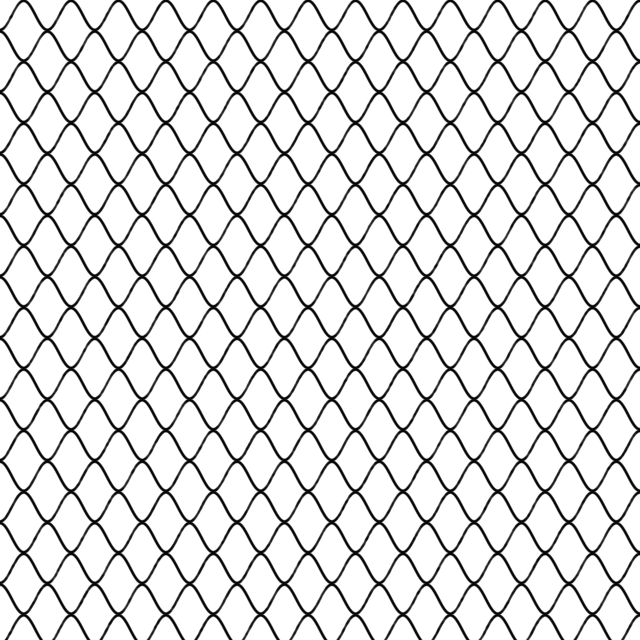
This pattern is drawn by a Shadertoy shader. Its source:

```glsl
// Wire mesh of stacked sine waves that touch crest to trough, black on white.

const float PI = 3.14159;
const float COLUMNS = 13.5;         // wave periods across the canvas
const float ROWS = 20.83;           // waves down the canvas
const float NODE_GAP = 0.0026;      // distance between touching centre lines
const float HALF_WIDTH = 0.0021;    // half of the wire thickness
const float SOFTNESS = 0.0014;      // half of the edge ramp
const float WEAR_SCALE = 190.0;     // grains per canvas width
const float WEAR_THINNING = 0.0005; // most width lost on rising strands
const float WEAR_FADE = 0.16;       // most ink lost on rising strands
const vec3 PAPER = vec3(1.0);
const vec3 INK = vec3(0.025);

float hash(vec2 p) {
    vec3 q = fract(vec3(p.xyx) * 0.1031);
    q += dot(q, q.yzx + 33.33);
    return fract((q.x + q.y) * q.z);
}

float valueNoise(vec2 p) {
    vec2 cell = floor(p);
    vec2 f = fract(p);
    f = f * f * (3.0 - 2.0 * f);
    float low = mix(hash(cell), hash(cell + vec2(1.0, 0.0)), f.x);
    float high = mix(hash(cell + vec2(0.0, 1.0)), hash(cell + 1.0), f.x);
    return mix(low, high, f.y);
}

// Height and slope of one wave, y pointing down; odd rows shift half a period.
vec2 waveAt(float x, float row) {
    float amplitude = 0.5 * (1.0 / ROWS - NODE_GAP);
    float frequency = 2.0 * PI * COLUMNS;
    float phase = frequency * x - PI * (1.0 + row);
    return vec2((row + 0.5) / ROWS - amplitude * cos(phase),
                amplitude * frequency * sin(phase));
}

// Distance to the wave in x, its slope at the nearest point in y.
vec2 nearestWave(vec2 p, float row) {
    float x = p.x;
    for (int i = 0; i < 4; i++) {
        vec2 wave = waveAt(x, row);
        x -= ((x - p.x) + (wave.x - p.y) * wave.y) / (1.0 + wave.y * wave.y);
    }
    vec2 wave = waveAt(x, row);
    return vec2(length(vec2(x, wave.x) - p), wave.y);
}

void mainImage(out vec4 fragColor, in vec2 fragCoord) {
    vec2 p = fragCoord / iResolution.y;
    p.y = 1.0 - p.y;

    float edge = max(SOFTNESS, 0.75 / iResolution.y);
    float grain = valueNoise(p * WEAR_SCALE);
    float currentRow = floor(p.y * ROWS);
    float coverage = 0.0;

    // The wave of this row and its two neighbours, which meet it at the nodes
    for (int i = -1; i <= 1; i++) {
        vec2 wave = nearestWave(p, currentRow + float(i));
        float wear = grain * smoothstep(0.6, 1.6, -wave.y);
        float halfWidth = HALF_WIDTH - WEAR_THINNING * wear;
        float strand = 1.0 - smoothstep(halfWidth - edge, halfWidth + edge, wave.x);
        strand *= 1.0 - WEAR_FADE * wear;
        coverage = 1.0 - (1.0 - coverage) * (1.0 - strand);
    }

    fragColor = vec4(mix(PAPER, INK, coverage), 1.0);
}
```
